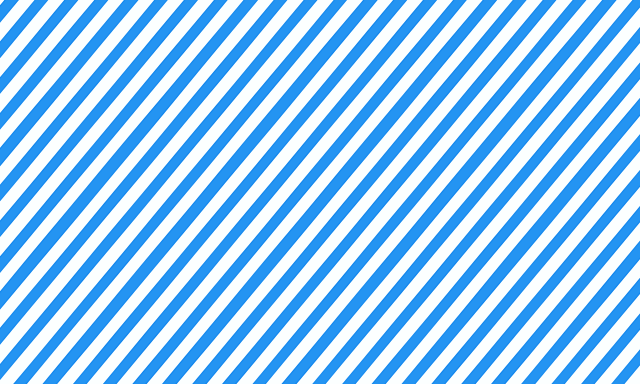
Write a Shadertoy shader that draws this pattern.

```glsl
// Diagonal blue stripes rising to the right over a white ground.
// A linear phase is folded into stripes; each has its own width, a slight
// edge waver from layered sines, and darker blue shading along its rims.

#define REPEATS_ACROSS 21.41
#define REPEATS_DOWN   10.72
#define PHASE_OFFSET   11.388
#define STRIPE_WIDTH   0.465
#define WIDE_EXTRA     0.06
#define WIDE_EVERY     4.0
#define WAVER          0.008
#define RIM_WIDTH      0.085
#define GROUND_COLOR   vec3(0.99, 1.00, 1.00)
#define STRIPE_COLOR   vec3(0.14, 0.58, 0.95)
#define RIM_COLOR      vec3(0.06, 0.52, 0.93)

float hash(float n) {
    return fract(sin(n * 12.9898) * 43758.5);
}

// Smooth variation along a stripe, roughly in [-1, 1]
float layeredSines(float along, float seed) {
    return 0.6 * sin(along * 9.0 + seed * 6.3)
         + 0.4 * sin(along * 23.0 + seed * 17.0);
}

void mainImage(out vec4 fragColor, in vec2 fragCoord) {
    vec2 uv = fragCoord / iResolution.xy;

    // Stripe centres lie at whole values of the phase
    float phase = uv.x * REPEATS_ACROSS + (1.0 - uv.y) * REPEATS_DOWN - PHASE_OFFSET;
    float id = floor(phase + 0.5);
    float offset = phase - id;
    float seed = hash(id + 40.0);

    // Per-stripe width, fuller in the middle of every wide stripe
    float isWide = 1.0 - step(0.5, mod(id - 1.0, WIDE_EVERY));
    float middle = smoothstep(0.0, 0.35, uv.y) * smoothstep(1.0, 0.65, uv.y);
    float width = STRIPE_WIDTH + 0.02 * (seed - 0.5)
                + WIDE_EXTRA * isWide * mix(0.4, 1.0, middle);

    // Signed distance to the stripe edge, in periods
    float waver = WAVER * layeredSines(uv.y, seed + step(0.0, offset));
    float edge = abs(offset) - 0.5 * width + waver;

    // One pixel of smoothing across the edge
    float pixel = length(vec2(REPEATS_ACROSS, REPEATS_DOWN) / iResolution.xy);
    float coverage = 1.0 - smoothstep(-0.6 * pixel, 0.6 * pixel, edge);

    // Uneven darker rim inside the stripe
    float rim = smoothstep(-RIM_WIDTH, -0.2 * RIM_WIDTH, edge);
    rim *= 0.75 + 0.25 * layeredSines(uv.y * 1.7, seed + 0.5);

    vec3 stripe = mix(STRIPE_COLOR, RIM_COLOR, rim);
    fragColor = vec4(mix(GROUND_COLOR, stripe, coverage), 1.0);
}
```
